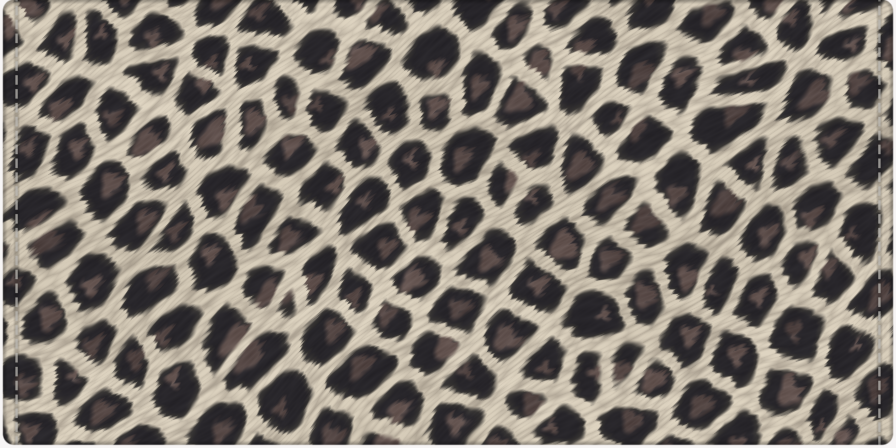
Reproduce this texture procedurally as a WebGL 2 fragment shader.

```glsl
#version 300 es
precision highp float;
// Leopard fur panel: dark rosettes with brown hearts on cream hair, stitched at both sides.

#define SPOT_DENSITY 8.5    // rosettes per canvas height
#define SPOT_JITTER 0.72    // irregularity of the rosette layout
#define SPOT_STRETCH 1.13   // elongation along the lean
#define SPOT_LEAN 0.95      // lean angle in radians
#define GAP 0.122           // half width of the cream gaps, in cells
#define ROUNDING 16.0       // higher gives sharper rosette corners
#define EDGE_SOFT 0.048     // rosette edge blur, in cells
#define HAIR_SIZE vec2(17.0, 105.0) // hair cells along and across
#define HAIR_LEAN 0.62
#define FRINGE 0.022        // how far hairs drag the rosette edges
#define STITCH_INSET 0.037
#define STITCH_PITCH 0.031

uniform vec2 u_resolution;
out vec4 fragColor;

vec2 hash2(vec2 cell) {
  vec2 h = vec2(dot(cell, vec2(127.1, 311.7)), dot(cell, vec2(269.5, 183.3)));
  return fract(sin(h) * 43758.55);
}

mat2 rotation(float angle) {
  float c = cos(angle), s = sin(angle);
  return mat2(c, -s, s, c);
}

vec2 seedPoint(vec2 cell, float jitter) {
  return cell + 0.5 + jitter * (hash2(cell) - 0.5);
}

// Distance to the nearest seed of a cellular pattern
float cellular(vec2 p) {
  vec2 base = floor(p);
  float nearest = 9.0;
  for (int y = -1; y <= 1; y++)
    for (int x = -1; x <= 1; x++) {
      vec2 d = seedPoint(base + vec2(x, y), 0.95) - p;
      nearest = min(nearest, dot(d, d));
    }
  return sqrt(nearest);
}

// Slow drift made of layered sines
vec2 drift(vec2 p) {
  return vec2(sin(p.y * 5.1 + 1.3 * sin(p.x * 3.2)), sin(p.x * 4.3 + 1.7 * sin(p.y * 2.9)))
       + 0.35 * vec2(sin(p.y * 17.0 + p.x * 9.0), sin(p.x * 19.0 - p.y * 7.0));
}

// Rounded distance to the cell border; also yields the cell and the offset from its seed
float rosetteField(vec2 p, out vec2 cell, out vec2 offset) {
  vec2 base = floor(p), toSeed = vec2(9.0);
  for (int y = -1; y <= 1; y++)
    for (int x = -1; x <= 1; x++) {
      vec2 c = base + vec2(x, y);
      vec2 d = seedPoint(c, SPOT_JITTER) - p;
      if (dot(d, d) < dot(toSeed, toSeed)) { toSeed = d; cell = c; }
    }
  float sum = 0.0;
  for (int y = -2; y <= 2; y++)
    for (int x = -2; x <= 2; x++) {
      vec2 d = seedPoint(cell + vec2(x, y), SPOT_JITTER) - p;
      vec2 apart = d - toSeed;
      if (dot(apart, apart) > 0.0001)
        sum += exp(-ROUNDING * dot(0.5 * (d + toSeed), normalize(apart)));
    }
  offset = -toSeed;
  return -log(sum) / ROUNDING;
}

void main() {
  vec2 p = gl_FragCoord.xy / u_resolution.y;
  float width = u_resolution.x / u_resolution.y;
  float pixel = 1.0 / u_resolution.y;

  // Hair strands: stretched cells on a bending flow
  vec2 flow = rotation(HAIR_LEAN) * (p + 0.035 * drift(p * 0.8));
  float strand = cellular(flow * HAIR_SIZE);
  float tuft = cellular(flow * HAIR_SIZE * 0.45 + 7.0);
  float hair = 0.6 * strand + 0.4 * tuft - 0.45;

  // Rosettes, dragged along the strands for a furry fringe
  vec2 along = vec2(cos(HAIR_LEAN), sin(HAIR_LEAN));
  vec2 q = rotation(SPOT_LEAN) * (p + 0.02 * drift(p) + along * hair * FRINGE);
  q *= SPOT_DENSITY * vec2(1.0 / SPOT_STRETCH, SPOT_STRETCH);
  vec2 cell, offset;
  float border = rosetteField(q, cell, offset);
  vec2 pick = hash2(cell + 31.0), turn = hash2(cell + 67.0);
  border += 0.022 * sin(offset.x * 13.0 + pick.x * 6.3) * sin(offset.y * 12.0 + pick.y * 6.3);
  border += 0.05 * hair;
  float gap = GAP + 0.05 * (pick.x - 0.5);
  float spot = smoothstep(gap - EDGE_SOFT, gap + EDGE_SOFT, border);

  // Brown heart, off centre and sometimes breaking the dark ring
  float angle = turn.x * 6.283;
  vec2 heart = offset - 0.14 * turn.y * vec2(cos(angle), sin(angle));
  float lobes = 0.045 * sin(3.0 * atan(heart.y, heart.x) + pick.y * 6.3);
  float radius = mix(0.09, 0.27, pick.y) + lobes * smoothstep(0.0, 0.1, length(heart));
  float brown = 1.0 - smoothstep(radius - 0.09, radius + 0.07, length(heart) + 0.15 * hair);

  // Colours
  vec3 cream = mix(vec3(0.85, 0.81, 0.735), vec3(0.66, 0.62, 0.56), smoothstep(-0.3, 0.45, hair));
  cream += 0.018 * drift(p * 1.7).x;
  float ringDepth = smoothstep(gap, gap + 0.13, border);
  vec3 ring = mix(vec3(0.225, 0.215, 0.205), vec3(0.155, 0.147, 0.165), ringDepth) + 0.05 * hair;
  vec3 core = mix(vec3(0.33, 0.275, 0.265), vec3(0.43, 0.36, 0.34), turn.x) + 0.12 * hair;
  vec3 color = mix(cream, mix(ring, core, brown * 0.9), spot);

  // Stitched seams in a shallow groove
  float side = min(p.x, width - p.x);
  float seam = abs(side - STITCH_INSET);
  float dash = abs(fract(p.y / STITCH_PITCH) - 0.5) * STITCH_PITCH;
  color *= 1.0 - 0.18 * (1.0 - smoothstep(0.002, 0.009, seam));
  float thread = (1.0 - smoothstep(0.001, 0.001 + 1.5 * pixel, seam))
               * (1.0 - smoothstep(0.009, 0.009 + 1.5 * pixel, dash));
  color = mix(color, vec3(0.74, 0.73, 0.71), 0.75 * thread);

  // Rounded panel with a darker rim on a white ground
  vec2 halfSize = vec2(0.5 * width - 0.0065, 0.497);
  vec2 corner = abs(p - vec2(0.5 * width, 0.504)) - halfSize + 0.025;
  float panel = length(max(corner, 0.0)) + min(max(corner.x, corner.y), 0.0) - 0.025;
  color *= mix(0.72, 1.0, smoothstep(0.0, 0.012, -panel));
  color = mix(color, vec3(0.97, 0.96, 0.96), smoothstep(-pixel, pixel, panel));
  fragColor = vec4(color, 1.0);
}
```
